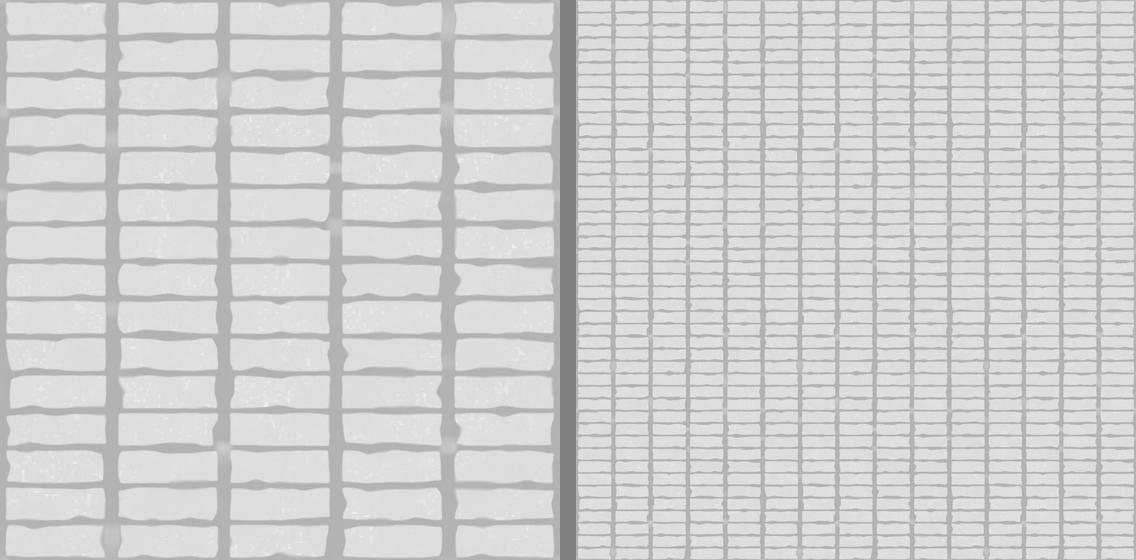
Left, the tile; right, the same tile 3 across and 3 down.
A Shadertoy shader for this texture:

```glsl
// Pale worn bricks in a straight stack, five across and fifteen down, with grey mortar.

const ivec2 GRID = ivec2(5, 15);            // bricks across and down
const vec2 HALF_BRICK = vec2(0.0908, 0.0306); // half size before wear
const float CORNER = 0.0045;                // corner radius
const vec2 WEAR = vec2(0.0120, 0.0085);     // deepest wear of ends and long sides
const vec2 WEAR_FREQ = vec2(30.0, 24.0);    // wear bumps per canvas along ends and sides
const float SHARP_EDGE = 0.0024;
const float SOFT_EDGE = 0.0085;
const vec3 BRICK = vec3(0.867);
const vec3 MORTAR = vec3(0.702);
const vec3 SMEAR = vec3(0.80);
const float FLECK = 0.055;                  // brightness of the flecks
const float GRAIN = 0.012;

// Integer hash, 0 to 1
float hash(ivec2 cell, int seed) {
    uint h = uint(cell.x) * 1597334677u ^ uint(cell.y) * 3812015801u ^ uint(seed) * 2798796415u;
    h = (h ^ (h >> 16)) * 2146121005u;
    h = (h ^ (h >> 15)) * 2221713035u;
    h ^= h >> 16;
    return float(h >> 8) / 16777216.0;
}

// Value noise that wraps over the canvas after "period" cells
float tileNoise(vec2 uv, ivec2 period, int seed) {
    vec2 p = uv * vec2(period);
    ivec2 a = ivec2(floor(p)) % period;
    ivec2 b = (a + 1) % period;
    vec2 f = fract(p);
    f = f * f * (3.0 - 2.0 * f);
    return mix(mix(hash(a, seed), hash(ivec2(b.x, a.y), seed), f.x),
               mix(hash(ivec2(a.x, b.y), seed), hash(b, seed), f.x), f.y);
}

// Noise along one side of one brick
float sideNoise(float t, int brick, int side) {
    float i = floor(t), f = t - i;
    f = f * f * (3.0 - 2.0 * f);
    return mix(hash(ivec2(int(i), brick), side), hash(ivec2(int(i) + 1, brick), side), f);
}

// Wear depth, 0 to 1: mostly slight, with a few deep bites
float wear(float t, int brick, int side) {
    float broad = sideNoise(t, brick, side);
    float fine = sideNoise(t * 2.7, brick, side + 10);
    return 0.78 * broad * broad * broad * broad + 0.12 * broad + 0.10 * fine;
}

// Signed distance to a worn brick with rounded corners
float brickDistance(vec2 p, int brick) {
    vec2 t = p.yx * WEAR_FREQ;
    vec2 low = WEAR * vec2(wear(t.x, brick, 1), wear(t.y, brick, 2));
    vec2 high = WEAR * vec2(wear(t.x, brick, 3), wear(t.y, brick, 4));
    vec2 q = max(p + high, low - p) - HALF_BRICK + CORNER;
    return length(max(q, 0.0)) + min(max(q.x, q.y), 0.0) - CORNER;
}

// Cloudy tone, fine grain and bright flecks
float brickSurface(vec2 uv) {
    float cloud = 0.6 * tileNoise(uv, ivec2(14), 31) + 0.4 * tileNoise(uv, ivec2(41), 32);
    float grain = 0.5 * tileNoise(uv, ivec2(260), 33) + 0.5 * tileNoise(uv, ivec2(120), 34) - 0.5;
    float fleck = smoothstep(0.70, 1.0, tileNoise(uv, ivec2(190), 35));
    fleck += 0.7 * smoothstep(0.78, 1.0, tileNoise(uv, ivec2(95), 36));
    return GRAIN * (cloud - 0.4 + grain) + FLECK * fleck * smoothstep(0.3, 0.8, cloud);
}

void mainImage(out vec4 fragColor, in vec2 fragCoord) {
    vec2 uv = fragCoord / iResolution.xy;
    vec2 grid = vec2(GRID);
    ivec2 id = ivec2(floor(uv * grid)) % GRID;
    int brick = id.x + id.y * GRID.x;
    vec2 p = (fract(uv * grid) - 0.5) / grid;

    // Mortar with rare pale smears in the upright joints
    float upright = smoothstep(HALF_BRICK.x - 0.012, HALF_BRICK.x, abs(p.x));
    float smear = smoothstep(0.78, 1.0, tileNoise(uv, ivec2(10, 20), 41));
    smear *= 0.6 + 0.4 * tileNoise(uv, ivec2(60), 42);
    vec3 mortar = mix(MORTAR, SMEAR, smear * upright);
    mortar += 0.008 * (tileNoise(uv, ivec2(50), 43) - 0.5);

    // Brick face with a slight tone change from brick to brick
    vec3 face = BRICK + brickSurface(uv) + 0.008 * (hash(id, 51) - 0.5);

    // Crisp edges that blur in worn patches
    float blur = smoothstep(0.62, 0.95, tileNoise(uv, ivec2(22, 30), 61));
    float edge = max(mix(SHARP_EDGE, SOFT_EDGE, blur), 1.5 / iResolution.y);
    float cover = 1.0 - smoothstep(-edge, 0.0012, brickDistance(p, brick));

    fragColor = vec4(mix(mortar, face, cover), 1.0);
}
```
